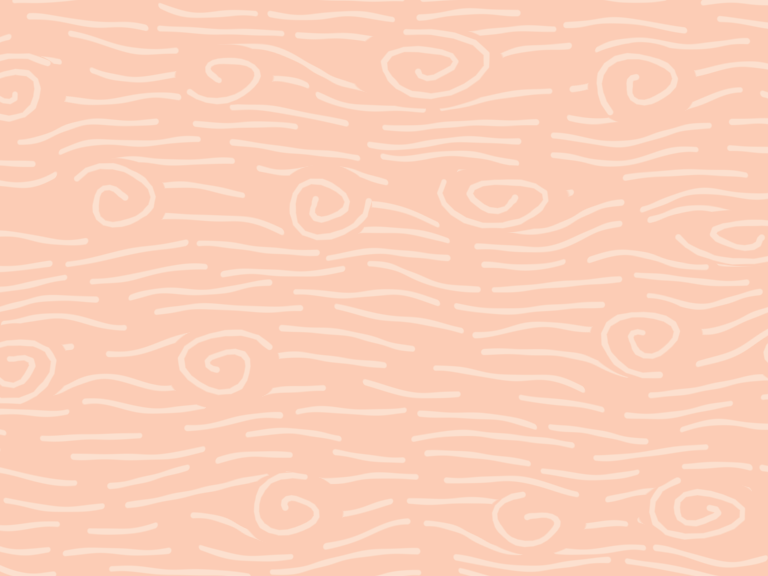
Reproduce this pattern procedurally as a WebGL 2 fragment shader.

```glsl
#version 300 es
precision highp float;
// Hand-drawn wood grain: pale wavy dashes flowing around spiral knots on peach.

uniform vec2 u_resolution;
out vec4 outColor;

const float TAU = 6.28318;
const float ROWS = 24.0;

vec2 hash2(vec2 p) {
  return fract(sin(vec2(dot(p, vec2(127.1, 311.7)), dot(p, vec2(269.5, 183.3)))) * 43758.5);
}

float segmentDistance(vec2 p, vec2 a, vec2 b) {
  vec2 ab = b - a;
  return length(p - a - ab * clamp(dot(p - a, ab) / dot(ab, ab), 0.0, 1.0));
}

// Point at t (0 inside, 1 outside) of a slightly lopsided elliptical spiral.
vec2 spiralPoint(float t, vec2 radii, vec2 seed) {
  float turn = seed.x < 0.5 ? 1.0 : -1.0;
  float angle = TAU * (seed.y + turn * t * mix(1.05, 1.9, fract(seed.x * 7.3)));
  float radius = mix(0.2, 1.0, t) + 0.05 * sin(angle * 3.0 + seed.y * 20.0);
  return radii * radius * vec2(cos(angle), sin(angle));
}

float spiralDistance(vec2 p, vec2 radii, vec2 seed) {
  const int STEPS = 28;
  float d = 1.0;
  vec2 a = spiralPoint(0.0, radii, seed);
  for (int i = 1; i <= STEPS; i++) {
    vec2 b = spiralPoint(float(i) / float(STEPS), radii, seed);
    d = min(d, segmentDistance(p, a, b));
    a = b;
  }
  return d;
}

// Returns x: distance to spirals, y: depth inside a knot, z: bending of the grain.
vec3 knots(vec2 p) {
  vec2 size = vec2(0.36, 0.25);
  vec3 result = vec3(1.0, -1.0, 0.0);
  for (int j = -1; j <= 1; j++) {
    float row = floor(p.y / size.y) + float(j);
    float stagger = 0.5 * mod(row, 2.0);
    for (int i = -1; i <= 1; i++) {
      vec2 cell = vec2(floor(p.x / size.x - stagger) + float(i), row);
      vec2 seed = hash2(cell + 3.7);
      vec2 jitter = hash2(cell + 41.3) - 0.5;
      if (hash2(cell + 17.9).x > 0.86) continue;

      vec2 center = (cell + vec2(0.5 + stagger, 0.5)) * size + jitter * vec2(0.1, 0.08);
      vec2 radii = mix(vec2(0.075, 0.045), vec2(0.125, 0.068), hash2(cell + 8.1));
      vec2 offset = p - center;
      float r = length(offset / radii);
      result.y = max(result.y, (1.2 - r) * radii.y);
      result.z -= 0.7 * offset.y * exp(-0.6 * r * r);
      if (r < 1.35) result.x = min(result.x, spiralDistance(offset, radii, seed));
    }
  }
  return result;
}

// Distance to the dashes; level is the grain height, slope its gradient length.
float dashDistance(float x, float level, float slope) {
  float d = 1.0;
  for (int j = -1; j <= 1; j++) {
    float row = floor(level * ROWS) + float(j);
    vec2 rowSeed = hash2(vec2(row, 5.0));
    float cellLength = mix(0.19, 0.33, rowSeed.x);
    float u = x / cellLength + rowSeed.y * 9.0;
    vec2 id = vec2(floor(u), row);
    vec2 seed = hash2(id + 23.0);
    vec2 bend = hash2(id + 61.0) - 0.5;

    float halfLength = cellLength * mix(0.24, 0.46, sqrt(seed.x));
    float slide = (seed.y * 2.0 - 1.0) * (0.46 * cellLength - halfLength);
    float along = (fract(u) - 0.5) * cellLength - slide;
    float curve = bend.x * 0.15 * along + bend.y * 0.01
                + 0.004 * sin(along * 32.0 + seed.y * TAU);
    float across = (level - (row + 0.5) / ROWS - curve) / slope;
    d = min(d, length(vec2(max(abs(along) - halfLength, 0.0), across)));
  }
  return d;
}

void main() {
  vec2 p = gl_FragCoord.xy / u_resolution.y;
  float pixel = 1.0 / u_resolution.y;

  // Grain height: layered waves pushed aside by the knots
  vec3 knot = knots(p);
  float level = p.y + knot.z
              + 0.020 * sin(p.x * 6.0 + p.y * 4.0)
              + 0.009 * sin(p.x * 15.0 - p.y * 11.0 + 1.0)
              + 0.003 * sin(p.x * 31.0 + p.y * 17.0);
  float slope = max(length(vec2(dFdx(level), dFdy(level))) / pixel, 0.3);

  // Dashes stop at the rim of a knot, where the spiral takes over
  float d = min(max(dashDistance(p.x, level, slope), knot.y), knot.x);

  // Brush width wavers a little along the stroke
  float halfWidth = 0.005 + 0.0006 * sin(p.x * 75.0 + 4.0 * sin(p.y * 40.0));
  float ink = 1.0 - smoothstep(halfWidth - pixel, halfWidth + pixel, d);

  vec3 peach = vec3(0.99, 0.80, 0.71);
  vec3 cream = vec3(0.99, 0.88, 0.81);
  outColor = vec4(mix(peach, cream, ink), 1.0);
}
```
